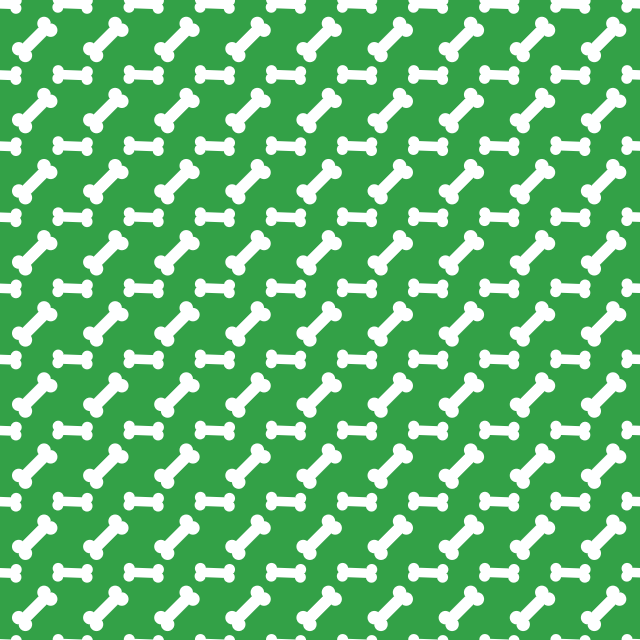
A WebGL 1 fragment shader for this pattern:

```glsl
precision highp float;
// Seamless grid of white bones on green: a large diagonal and a small level one per tile.

uniform vec2 u_resolution;

const float REPEATS = 9.0;
const vec3 GREEN = vec3(0.20, 0.63, 0.28);
const vec3 WHITE = vec3(0.995, 1.0, 1.0);

// Bone proportions in tile units, at full scale
const float HALF_LENGTH = 0.2515;
const float SHAFT_HALF_WIDTH = 0.082;
const float KNOB_OFFSET = 0.0665;
const float KNOB_RADIUS = 0.0945;

// Shortest offset from a centre, wrapped across tile borders
vec2 wrappedOffset(vec2 p, vec2 center) {
  return fract(p - center + 0.5) - 0.5;
}

vec2 rotate(vec2 p, float angle) {
  float c = cos(angle);
  float s = sin(angle);
  return vec2(c * p.x + s * p.y, c * p.y - s * p.x);
}

float boxDistance(vec2 p, vec2 halfSize) {
  vec2 d = abs(p) - halfSize;
  return length(max(d, 0.0)) + min(max(d.x, d.y), 0.0);
}

// Straight shaft with two round knobs at each end, folded into one quadrant
float boneDistance(vec2 p) {
  float shaft = boxDistance(p, vec2(HALF_LENGTH, SHAFT_HALF_WIDTH));
  float knob = length(abs(p) - vec2(HALF_LENGTH, KNOB_OFFSET)) - KNOB_RADIUS;
  return min(shaft, knob);
}

float placedBone(vec2 tile, vec2 center, float angle, float scale) {
  vec2 p = rotate(wrappedOffset(tile, center), angle);
  return boneDistance(p / scale) * scale;
}

void main() {
  vec2 tile = gl_FragCoord.xy / u_resolution * REPEATS;
  float pixel = REPEATS / min(u_resolution.x, u_resolution.y);

  float largeBone = placedBone(tile, vec2(0.488, 0.445), radians(45.0), 1.0);
  float smallBone = placedBone(tile, vec2(0.021, 0.945), radians(-2.1), 0.815);

  // Antialiased coverage over one pixel
  float coverage = clamp(0.5 - min(largeBone, smallBone) / pixel, 0.0, 1.0);
  gl_FragColor = vec4(mix(GREEN, WHITE, coverage), 1.0);
}
```
